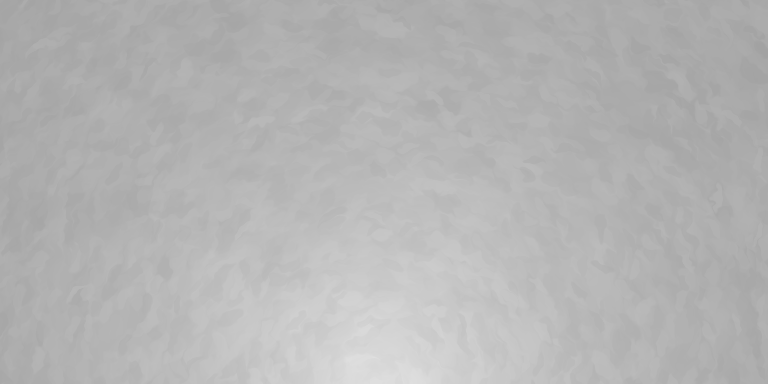
Reproduce this texture procedurally as a Shadertoy shader.

```glsl
vec3 hash3(vec3 p) {
    p = fract(p * vec3(0.1031, 0.1030, 0.0973));
    p += dot(p, p.yxz + 33.33);
    return fract((p.xxy + p.yxx) * p.zyx);
}

float valueNoise(vec2 p, float seed) {
    vec2 cell = floor(p), f = fract(p);
    f = f * f * (3.0 - 2.0 * f);
    float a = hash3(vec3(cell, seed)).x;
    float b = hash3(vec3(cell + vec2(1, 0), seed)).x;
    float c = hash3(vec3(cell + vec2(0, 1), seed)).x;
    float d = hash3(vec3(cell + vec2(1, 1), seed)).x;
    return mix(mix(a, b, f.x), mix(c, d, f.x), f.y);
}

// One layer of brush dabs, turned around the light and painted over tone
float paintDabs(float tone, vec2 p, vec2 light, float size, float seed) {
    vec2 cell = floor(p / size);
    for (int j = -1; j <= 1; j++)
    for (int i = -1; i <= 1; i++) {
        vec2 id = cell + vec2(i, j);
        vec3 place = hash3(vec3(id + 50.0, seed));
        vec3 look = hash3(vec3(id + 90.0, seed + 7.0));
        vec2 center = (id + place.xy) * size;
        vec2 spoke = center - light;
        float angle = atan(spoke.x, -spoke.y) + (place.z - 0.5) * 1.3;
        vec2 along = vec2(cos(angle), sin(angle));
        vec2 d = p - center;
        vec2 q = vec2(dot(d, along), dot(d, vec2(-along.y, along.x))) / size;
        q.y += (look.z - 0.5) * q.x * q.x;
        float edge = length(q / vec2(0.5 + 0.3 * look.x, 0.18 + 0.17 * look.z));
        float mask = 1.0 - smoothstep(0.72, 1.0, edge);
        tone = mix(tone, (look.y - 0.5) * 0.058, mask * (0.35 + 0.35 * look.x));
    }
    return tone;
}

void mainImage(out vec4 fragColor, in vec2 fragCoord) {
    vec2 p = fragCoord / iResolution.y;
    vec2 light = vec2(0.5 * iResolution.x / iResolution.y - 0.01, -0.01);

    // Ragged dab outlines
    vec2 warp = vec2(valueNoise(p * 38.0, 1.0), valueNoise(p * 38.0, 2.0)) - 0.5;
    warp += 0.5 * (vec2(valueNoise(p * 85.0, 3.0), valueNoise(p * 85.0, 4.0)) - 0.5);
    vec2 ragged = p + 0.016 * warp;

    // Dabs from broad to fine
    float tone = 0.0;
    for (int k = 0; k < 7; k++) {
        float size = mix(0.125, 0.05, float(k) / 6.0);
        tone = paintDabs(tone, ragged + 0.37 * float(k), light + 0.37 * float(k), size, float(k) * 13.0 + 5.0);
    }
    tone += 0.014 * (valueNoise(p * 7.0, 20.0) - 0.5);

    // Glow rising from the bottom edge
    float radius = sqrt(dot(p - light, p - light) + 0.003);
    float glow = 0.64 + 0.26 * exp(-1.95 * radius);
    fragColor = vec4(vec3(glow + tone), 1.0);
}
```
